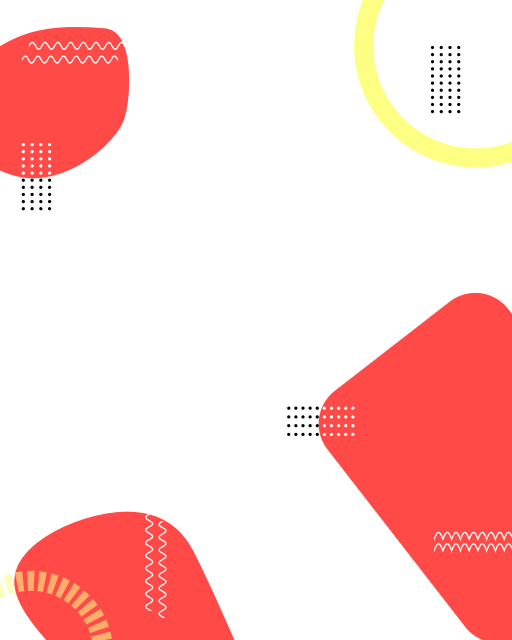
Write a WebGL 1 fragment shader that draws this background.

```glsl
precision highp float;
// Flat abstract background: coral blobs, a yellow ring, dot grids, wavy lines and a dashed arc on white.

uniform vec2 u_resolution;

#define CANVAS_HEIGHT 768.0
#define CURVE_STEPS 14
#define DOT_RADIUS 1.9
#define LINE_HALF 0.8
#define WAVE_PERIOD 15.3
#define WAVE_HEIGHT 4.0
#define SCALLOP_PERIOD 10.5
#define SCALLOP_HEIGHT 8.0
#define RAY_COUNT 42.0
#define RAY_FILL 0.6
#define RAY_ALPHA 0.55

const float PI = 3.14159;
const vec3 WHITE = vec3(1.0);
const vec3 BLACK = vec3(0.0);
const vec3 CORAL = vec3(1.0, 0.29, 0.28);
const vec3 YELLOW = vec3(0.99, 1.0, 0.51);

// Blend a colour in where the signed distance is negative, one pixel soft.
void paint(inout vec3 base, vec3 color, float dist, float alpha) {
  float pixel = CANVAS_HEIGHT / u_resolution.y;
  base = mix(base, color, alpha * clamp(0.5 - dist / pixel, 0.0, 1.0));
}

// Add a cubic Bezier edge to an outline: x = squared distance, y = side sign.
void addCurve(vec2 p, vec2 a, vec2 b, vec2 c, vec2 d, inout vec2 outline) {
  vec2 prev = a;
  for (int i = 1; i <= CURVE_STEPS; i++) {
    float t = float(i) / float(CURVE_STEPS);
    vec2 mid = mix(b, c, t);
    vec2 next = mix(mix(mix(a, b, t), mid, t), mix(mid, mix(c, d, t), t), t);
    vec2 edge = next - prev;
    vec2 w = p - prev;
    vec2 r = w - edge * clamp(dot(w, edge) / dot(edge, edge), 0.0, 1.0);
    outline.x = min(outline.x, dot(r, r));
    if ((prev.y > p.y) != (next.y > p.y) && w.x < edge.x * w.y / edge.y) {
      outline.y = -outline.y;
    }
    prev = next;
  }
}

float topBlob(vec2 p) {
  vec2 s = vec2(1e9, 1.0);
  vec2 start = vec2(-20.0, 68.0), corner = vec2(126.0, 34.0);
  vec2 right = vec2(155.0, 97.0), lower = vec2(149.0, 143.0);
  vec2 bottom = vec2(40.0, 214.0), end = vec2(-20.0, 194.0);
  addCurve(p, start, vec2(18.0, 43.0), vec2(45.0, 27.0), corner, s);
  addCurve(p, corner, vec2(150.0, 36.0), vec2(155.0, 70.0), right, s);
  addCurve(p, right, vec2(155.0, 113.0), vec2(153.0, 131.0), lower, s);
  addCurve(p, lower, vec2(140.0, 170.0), vec2(90.0, 214.0), bottom, s);
  addCurve(p, bottom, vec2(20.0, 214.0), vec2(0.0, 206.0), end, s);
  addCurve(p, end, end, start, start, s);
  return s.y * sqrt(s.x);
}

float bottomBlob(vec2 p) {
  vec2 s = vec2(1e9, 1.0);
  vec2 left = vec2(17.0, 697.0), top = vec2(152.0, 614.0);
  vec2 shoulder = vec2(234.0, 665.0);
  vec2 right = vec2(290.0, 788.0), base = vec2(74.0, 788.0);
  addCurve(p, left, vec2(17.0, 650.0), vec2(100.0, 614.0), top, s);
  addCurve(p, top, vec2(190.0, 614.0), vec2(217.0, 630.0), shoulder, s);
  addCurve(p, shoulder, vec2(252.0, 701.0), vec2(270.0, 742.0), right, s);
  addCurve(p, right, right, base, base, s);
  addCurve(p, base, vec2(37.0, 750.0), vec2(17.0, 722.0), left, s);
  return s.y * sqrt(s.x);
}

float tiltedCard(vec2 p) {
  vec2 axis = vec2(0.79, -0.613);
  vec2 q = p - vec2(584.0, 561.5);
  q = abs(vec2(dot(q, axis), dot(q, vec2(-axis.y, axis.x)))) - vec2(87.3, 134.8);
  return length(max(q, 0.0)) + min(max(q.x, q.y), 0.0) - 50.0;
}

float ring(vec2 q, float radius, float halfWidth) {
  return abs(length(q) - radius) - halfWidth;
}

float dashedRing(vec2 q) {
  float turn = atan(q.x, -q.y) * RAY_COUNT / (2.0 * PI);
  float side = (abs(fract(turn + 0.5) - 0.5) - 0.5 * RAY_FILL) * 2.0 * PI / RAY_COUNT;
  return max(ring(q, 87.0, 12.0), side * length(q));
}

float dotGrid(vec2 p, vec2 first, vec2 gap, vec2 count) {
  vec2 cell = clamp(floor((p - first) / gap + 0.5), vec2(0.0), count - 1.0);
  return length(p - first - cell * gap) - DOT_RADIUS;
}

// Lines run along +x from the local origin.
float wave(vec2 q, float span) {
  float k = 2.0 * PI / WAVE_PERIOD;
  float slope = WAVE_HEIGHT * k * cos(k * q.x);
  float d = abs(q.y + WAVE_HEIGHT * sin(k * q.x)) / sqrt(1.0 + slope * slope);
  return max(d - LINE_HALF, abs(q.x - 0.5 * span) - 0.5 * span);
}

float scallops(vec2 q) {
  float k = PI / SCALLOP_PERIOD;
  float slope = SCALLOP_HEIGHT * k * cos(k * q.x);
  float d = abs(q.y + SCALLOP_HEIGHT * abs(sin(k * q.x))) / sqrt(1.0 + slope * slope);
  return max(d - LINE_HALF, -q.x);
}

void main() {
  // Canvas units, measured down from the top left.
  vec2 p = gl_FragCoord.xy * CANVAS_HEIGHT / u_resolution.y;
  p.y = CANVAS_HEIGHT - p.y;
  vec3 color = WHITE;

  // Large shapes
  paint(color, CORAL, min(min(topBlob(p), bottomBlob(p)), tiltedCard(p)), 1.0);
  paint(color, YELLOW, ring(p - vec2(571.0, 55.0), 134.5, 11.5), 1.0);
  paint(color, YELLOW, dashedRing(p - vec2(37.0, 784.0)), RAY_ALPHA);

  // Dot grids, white where they overlap coral
  vec2 gap = vec2(10.5, 8.55), count = vec2(4.0, 10.0);
  paint(color, p.y < 212.0 ? WHITE : BLACK, dotGrid(p, vec2(28.0, 173.5), gap, count), 1.0);
  paint(color, BLACK, dotGrid(p, vec2(519.0, 57.0), gap, count), 1.0);
  paint(color, p.x > 384.5 ? WHITE : BLACK, dotGrid(p, vec2(346.5, 489.8), gap.yx, count.yx), 1.0);

  // Paired white lines
  for (int i = 0; i < 2; i++) {
    float n = float(i);
    float lines = wave(p - vec2(35.0 - 8.5 * n, 55.0 + 16.5 * n), 115.0);
    lines = min(lines, wave(p.yx - vec2(617.0 + 8.5 * n, 179.0 + 16.0 * n), 116.0));
    lines = min(lines, scallops(p - vec2(521.0, 647.0 + 13.7 * n)));
    paint(color, WHITE, lines, 1.0);
  }
  gl_FragColor = vec4(color, 1.0);
}
```
